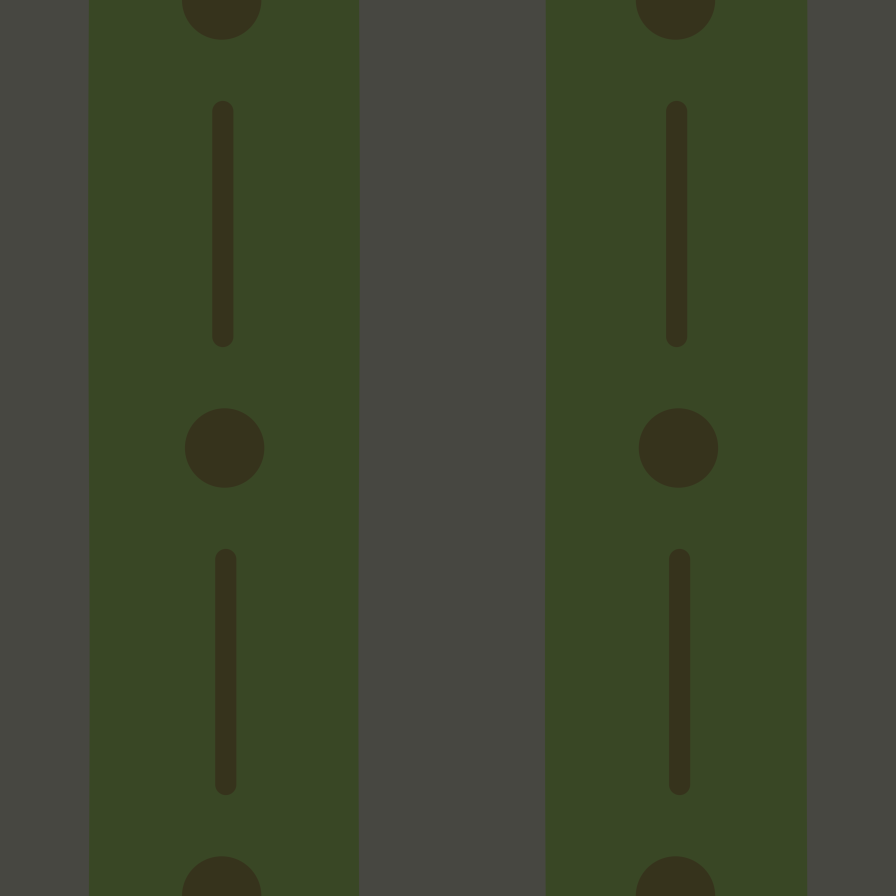
A WebGL 2 fragment shader for this pattern:

```glsl
#version 300 es
precision highp float;
// Two broad vertical bands on a grey ground, each carrying dots and rounded bars.
// Every cell is folded with fract; motifs use distance functions, and
// small alternating shifts plus a periodic edge wobble keep the tile seamless.

uniform vec2 u_resolution;
out vec4 outColor;

const float TAU = 6.2831853;
const vec2 REPEATS = vec2(2.0, 2.0);          // bands across, motifs down
const vec3 GROUND_COLOR = vec3(0.278, 0.278, 0.255);
const vec3 BAND_COLOR = vec3(0.224, 0.278, 0.145);
const vec3 MOTIF_COLOR = vec3(0.212, 0.200, 0.110);
const vec2 BAND_HALF_WIDTH = vec2(0.1508, 0.1460); // even, odd columns
const float BAND_SHIFT = 0.0050;              // odd bands sit to the right
const float EDGE_WOBBLE = 0.0008;
const float DOT_RADIUS = 0.0443;
const float BAR_RADIUS = 0.0118;
const float BAR_HALF_LENGTH = 0.1374;
const float MOTIF_SHIFT = 0.0065;             // odd columns of motifs
const vec2 ROW_SHIFT = vec2(0.0020, -0.0013); // even, odd rows
const float DOT_OFFSET = -0.0013;             // dot relative to its bar

// Picks x for even and y for odd indices, so any index wraps.
float alternate(vec2 pair, float index) {
    return mix(pair.x, pair.y, mod(index, 2.0));
}

// Distance to a vertical bar with round ends.
float barDistance(vec2 p) {
    p.y -= clamp(p.y, BAR_RADIUS - BAR_HALF_LENGTH, BAR_HALF_LENGTH - BAR_RADIUS);
    return length(p) - BAR_RADIUS;
}

// Smooth coverage of a shape over about one pixel.
float coverage(float distanceToEdge, float pixel) {
    return 1.0 - smoothstep(-0.7 * pixel, 0.7 * pixel, distanceToEdge);
}

void main() {
    vec2 uv = gl_FragCoord.xy / u_resolution;
    float pixel = 1.0 / min(u_resolution.x, u_resolution.y);
    vec2 cell = floor(uv * REPEATS);
    vec2 local = (fract(uv * REPEATS) - 0.5) / REPEATS;
    float oddColumn = mod(cell.x, 2.0);

    // Band with slightly uneven edges
    float wobble = -EDGE_WOBBLE * sin(TAU * uv.y);
    float bandX = local.x - BAND_SHIFT * oddColumn;
    float halfWidth = alternate(BAND_HALF_WIDTH, cell.x);
    float band = abs(bandX - wobble * oddColumn) - halfWidth - wobble * (1.0 - oddColumn);

    // Bar in the middle of the cell
    vec2 motif = local - vec2(MOTIF_SHIFT * oddColumn, 0.0);
    float shape = barDistance(motif - vec2(alternate(ROW_SHIFT, cell.y), 0.0));

    // Dots on the lower and upper cell borders, shared with the neighbours
    for (int i = 0; i < 2; i++) {
        float side = float(i);
        float dotX = alternate(ROW_SHIFT, cell.y + side - 1.0) + DOT_OFFSET;
        float dotY = (side - 0.5) / REPEATS.y;
        shape = min(shape, length(motif - vec2(dotX, dotY)) - DOT_RADIUS);
    }

    vec3 color = mix(GROUND_COLOR, BAND_COLOR, coverage(band, pixel));
    color = mix(color, MOTIF_COLOR, coverage(shape, pixel));
    outColor = vec4(color, 1.0);
}
```
